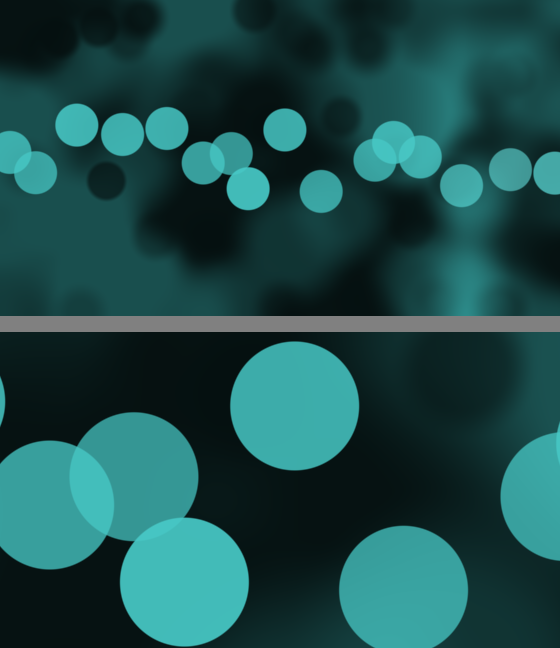
Top, the full canvas; bottom, a detail of the centre.
A WebGL 2 fragment shader for this background:

```glsl
#version 300 es
precision highp float;

uniform vec2 u_resolution;
out vec4 fragColor;

vec3 hash3(float n) {
    vec3 h = fract(n * vec3(0.1031, 0.1030, 0.0973));
    h += dot(h, h.yzx + 33.33);
    return fract((h.xxy + h.yzz) * h.zyx);
}

float valueNoise(vec2 p) {
    vec2 cell = floor(p);
    vec2 f = smoothstep(0.0, 1.0, p - cell);
    float n = cell.x + 57.0 * cell.y + 211.0;
    return mix(mix(hash3(n).x, hash3(n + 1.0).x, f.x),
               mix(hash3(n + 57.0).x, hash3(n + 58.0).x, f.x), f.y);
}

float disc(vec2 p, vec2 center, float radius, float blur) {
    return 1.0 - smoothstep(radius - blur, radius + blur, length(p - center));
}

void main() {
    vec2 p = gl_FragCoord.xy / u_resolution.y;
    float aspect = u_resolution.x / u_resolution.y;
    float pixel = 1.0 / u_resolution.y;

    // Glow: a soft column near the right side, widening upwards
    float glowOffset = (p.x / aspect - 0.83 - 0.05 * p.y) / (0.07 + 0.06 * p.y);
    float glow = exp(-glowOffset * glowOffset);

    // Fog with large defocused patches of light
    float fog = 0.7 * valueNoise(p * 3.2) + 0.3 * valueNoise(p * 6.1 + 9.0);
    float light = mix(0.07, 0.31, smoothstep(0.22, 0.62, fog));
    for (float i = 0.0; i < 10.0; i++) {
        vec3 h = hash3(i + 310.0);
        vec2 center = vec2((i + h.x) / 10.0 * aspect, h.y);
        light = mix(light, 0.31, 0.55 * disc(p, center, 0.11 + 0.05 * h.z, 0.07));
    }

    // Dark discs at different depths of focus
    for (float i = 0.0; i < 34.0; i++) {
        vec3 place = hash3(i + 520.0);
        vec3 look = hash3(i + 760.0);
        vec2 center = vec2((i + place.x) / 34.0 * aspect, place.y);
        float blur = mix(0.008, 0.055, look.x);
        float radius = 0.06 + 0.035 * look.x * look.y;
        float density = mix(0.15, 0.85, look.z) * (1.0 - 0.75 * glow);
        light = mix(light, 0.06, density * disc(p, center, radius, blur));
    }
    light *= 1.0 + 0.75 * glow;
    vec3 color = light * vec3(0.32, 1.0, 0.99);

    // Sharp translucent discs along a middle band
    for (float i = 0.0; i < 16.0; i++) {
        vec3 place = hash3(i + 130.0);
        vec3 look = hash3(i + 940.0);
        float x = (i + 0.5 + 1.6 * (place.x - 0.5)) / 16.0;
        float y = 0.39 + 0.2 * place.y + 0.26 * pow(place.z, 12.0);
        float paleness = smoothstep(0.7, 0.9, x) * look.y;
        vec3 tint = mix(vec3(0.28, 0.79, 0.78), vec3(0.42, 0.84, 0.83), paleness);
        float opacity = mix(0.6, 0.92, look.x);
        color = mix(color, tint, opacity * disc(p, vec2(x * aspect, y), 0.068, pixel));
    }

    fragColor = vec4(color, 1.0);
}
```
